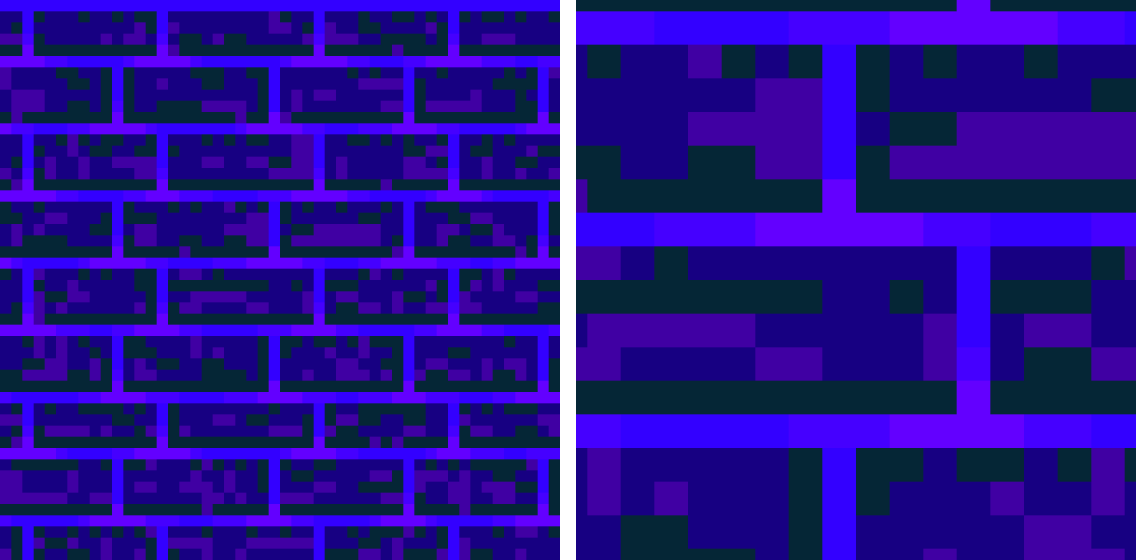
Left: the whole. Right: its middle third, enlarged.
A Shadertoy shader for this texture:

```glsl
// Pixel-art brick wall: staggered courses of worn indigo bricks in glowing mortar.
// A coarse cell grid is split into courses and bricks by rounding formulas; hashes
// choose the chips and stains of every brick and the glow pooled below each joint.

const float CELLS = 50.0;                          // grid cells along each side
const float COURSE_SPAN = 35.0;                    // cells taken by six courses
const float COURSES = 6.0;
const float JOINT_STEP = 19.0 / 3.0;               // mean joint spacing, in cell pairs
const vec2 JOINT_START = vec2(1.5, 35.0 / 6.0);    // first joint, even and odd courses
const float EDGE_WEAR = 0.75;                      // greatest chance of a dark end cell
const float TOP_WEAR = 0.28;                       // chance of a dark cell along the top
const float INNER_WEAR = 0.14;                     // chance of a dark cell inside
const float SHADOW_FILL = 0.93;                    // chance of shadow along the bottom
const vec2 STAIN = vec2(0.08, 0.42);               // stain chance, top and bottom
const int SAMPLES = 3;                             // edge smoothing samples per axis

const vec3 BRICK = vec3(0.09, 0.00, 0.51);
const vec3 SHADOW = vec3(0.02, 0.15, 0.21);
const vec3 STAINED = vec3(0.25, 0.00, 0.64);
const vec3 MORTAR = vec3(0.20, 0.00, 1.00);
const vec3 MORTAR_MID = vec3(0.27, 0.00, 1.00);
const vec3 MORTAR_GLOW = vec3(0.39, 0.00, 1.00);

float hash(vec2 p, float seed) {
    return fract(sin(dot(p, vec2(12.9898, 78.233)) + seed * 37.719) * 43758.5453);
}

// Row of the mortar line that tops a course
float courseTop(float course) {
    return floor((course * COURSE_SPAN + 0.5) / COURSES);
}

// Columns of the joints at or left of x, and right of x
vec2 jointsAround(float x, float course) {
    float start = mod(course, 2.0) < 0.5 ? JOINT_START.x : JOINT_START.y;
    float j = ceil((floor(x / 2.0) + 1.0 - start) / JOINT_STEP) - 1.0;
    return 2.0 * floor(vec2(j, j + 1.0) * JOINT_STEP + start);
}

// Horizontal mortar, glowing below the joints of the course above
vec3 bedMortar(float x, float course) {
    if (course < 0.5) return MORTAR;
    vec2 joints = jointsAround(x, course - 1.0);
    bool nearLeft = x - joints.x < joints.y - x;
    float reach = nearLeft ? x - joints.x : joints.y - x;
    vec2 id = vec2(nearLeft ? joints.x : joints.y + 0.5, course);
    float glow = 1.0 + step(0.35, hash(id, 1.0));
    float fade = glow + 1.0 + floor(3.0 * hash(id, 2.0));
    return reach <= glow ? MORTAR_GLOW : reach <= fade ? MORTAR_MID : MORTAR;
}

// Vertical mortar, brightening toward its foot
vec3 jointMortar(vec2 cell, float fromBottom) {
    if (fromBottom < 0.5) return MORTAR_GLOW;
    bool mid = fromBottom < 1.5 && hash(cell, 3.0) < 0.7;
    return mid ? MORTAR_MID : MORTAR;
}

// Brick face: shadow at the foot, chipped rim, stains gathering low
vec3 brickFace(vec2 cell, vec2 joints, float course, float fromTop, float fromBottom) {
    if (fromBottom < 0.5) return hash(cell, 4.0) < SHADOW_FILL ? SHADOW : STAINED;

    // Pair cells into short upright or level runs
    vec2 pairCell = floor(cell / 2.0);
    bool upright = hash(pairCell, 5.0) < 0.5;
    vec2 run = upright ? vec2(cell.x, pairCell.y + 0.5) : vec2(pairCell.x + 0.5, cell.y);

    bool leftEnd = cell.x - joints.x < 1.5;
    bool rightEnd = joints.y - cell.x < 1.5;
    float wear = INNER_WEAR;
    vec2 chip = vec2(pairCell.x, cell.y);
    if (leftEnd || rightEnd) {
        float endWear = hash(vec2(joints.x, course), leftEnd ? 6.0 : 7.0);
        wear = mix(0.1, EDGE_WEAR, endWear);
        chip = cell;
    } else if (fromTop < 0.5) {
        wear = TOP_WEAR;
        chip = cell;
    }
    if (hash(chip, 8.0) < wear) return SHADOW;

    float depth = fromTop / (fromTop + fromBottom - 1.0);
    return hash(run, 9.0) < mix(STAIN.x, STAIN.y, depth) ? STAINED : BRICK;
}

// Wall colour at a point, uv from 0 to 1
vec3 wall(vec2 uv) {
    vec2 cell = floor(vec2(uv.x, 1.0 - uv.y) * CELLS);
    float course = floor((COURSES * (cell.y + 1.0) - 0.5) / COURSE_SPAN);
    float top = courseTop(course);
    float fromBottom = courseTop(course + 1.0) - 1.0 - cell.y;
    vec2 joints = jointsAround(cell.x, course);

    if (cell.y - top < 0.5) return bedMortar(cell.x, course);
    if (cell.x - joints.x < 0.5) return jointMortar(cell, fromBottom);
    return brickFace(cell, joints, course, cell.y - top - 1.0, fromBottom);
}

void mainImage(out vec4 fragColor, in vec2 fragCoord) {
    // Average a small grid of samples to smooth the cell edges
    vec3 sum = vec3(0.0);
    for (int i = 0; i < SAMPLES * SAMPLES; i++) {
        vec2 offset = (vec2(i % SAMPLES, i / SAMPLES) + 0.5) / float(SAMPLES) - 0.5;
        sum += wall((fragCoord + offset) / iResolution.xy);
    }
    fragColor = vec4(sum / float(SAMPLES * SAMPLES), 1.0);
}
```
